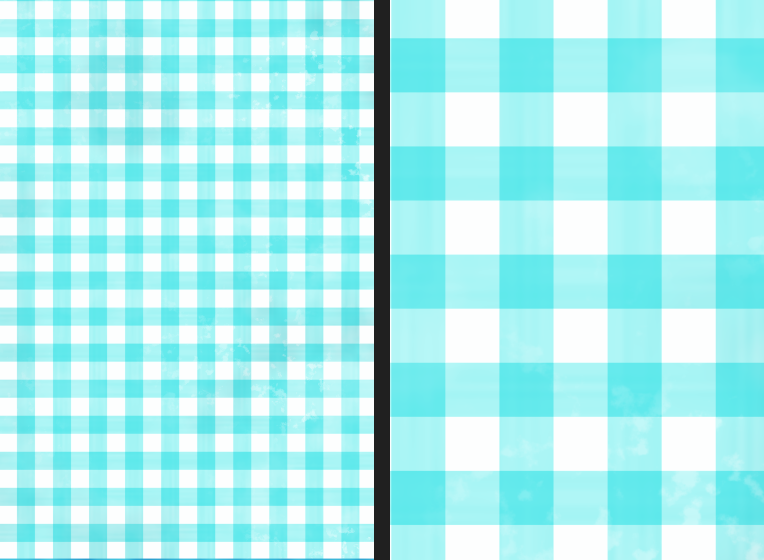
Left: the whole. Right: its middle third, enlarged.
Write a Shadertoy shader that draws this pattern.

```glsl
// Aqua gingham cloth with faint threads and patchy, faded dye.

float hash(vec2 p) {
    vec3 q = fract(vec3(p.xyx) * 0.1031);
    q += dot(q, q.yzx + 33.33);
    return fract((q.x + q.y) * q.z);
}

float noise(vec2 p) {
    vec2 i = floor(p), f = fract(p);
    f = f * f * (3.0 - 2.0 * f);
    return mix(mix(hash(i), hash(i + vec2(1, 0)), f.x),
               mix(hash(i + vec2(0, 1)), hash(i + vec2(1, 1)), f.x), f.y);
}

float fbm(vec2 p) {
    float sum = 0.0, amp = 0.5;
    for (int i = 0; i < 5; i++) {
        sum += amp * noise(p);
        p = mat2(1.6, 1.2, -1.2, 1.6) * p + 7.3;
        amp *= 0.5;
    }
    return sum;
}

// Coverage of bands filling the first half of every unit period.
vec2 bands(vec2 t, float blur) {
    vec2 d = abs(fract(t + 0.25) - 0.5) - 0.25;
    return smoothstep(-blur, blur, d);
}

void mainImage(out vec4 fragColor, in vec2 fragCoord) {
    // Height units, measured from the top left corner.
    vec2 p = vec2(fragCoord.x, iResolution.y - fragCoord.y) / iResolution.y;
    float pixel = 1.0 / iResolution.y;
    float period = 0.06437;

    // Crossing stripes: white, half dyed, fully dyed.
    vec2 stripe = bands((p - vec2(-0.0019, 0.0021)) / period, 0.7 * pixel / period);
    float single = max(stripe.x, stripe.y);
    float crossing = stripe.x * stripe.y;
    vec3 color = mix(vec3(0.994, 0.998, 0.998), vec3(0.66, 0.96, 0.96), single);
    color = mix(color, vec3(0.385, 0.915, 0.925), crossing);

    // Fine threads run along each stripe.
    float warp = noise(p * vec2(220.0, 9.0)) - 0.5;
    float weft = noise(p * vec2(9.0, 220.0) + 40.0) - 0.5;
    float thread = warp * stripe.x + weft * stripe.y;
    color += vec3(0.06, 0.012, 0.012) * thread * (1.0 - 0.6 * crossing);

    // Faded blotches and specks, stronger towards the right edge.
    float side = smoothstep(0.2, 0.66, p.x);
    float blotch = smoothstep(0.48, 0.72, fbm(p * 13.0 + 3.0));
    float speck = smoothstep(0.56, 0.74, fbm(p * 75.0)) * smoothstep(0.4, 0.65, fbm(p * 6.0 + 11.0));
    float fade = blotch * (0.14 + 0.1 * side) + speck * (0.2 + 0.45 * side);
    color = mix(color, vec3(0.96, 0.995, 0.995), fade * single * (1.0 - 0.3 * crossing));

    // Soft dull patches in the dyed areas.
    float dull = smoothstep(0.46, 0.7, fbm(p * 5.0 + 23.0)) * (0.5 + 0.5 * side);
    color -= vec3(0.035, 0.07, 0.06) * dull * single;

    // Thin broken blue line along the bottom edge.
    float line = smoothstep(0.9974 - pixel * 0.5, 0.9974 + pixel * 0.5, p.y);
    vec3 blue = mix(vec3(0.05, 0.52, 0.76), vec3(0.2, 0.75, 0.86), noise(vec2(p.x * 45.0, 2.0)));
    color = mix(color, blue, line * 0.9);

    fragColor = vec4(clamp(color, 0.0, 1.0), 1.0);
}
```
